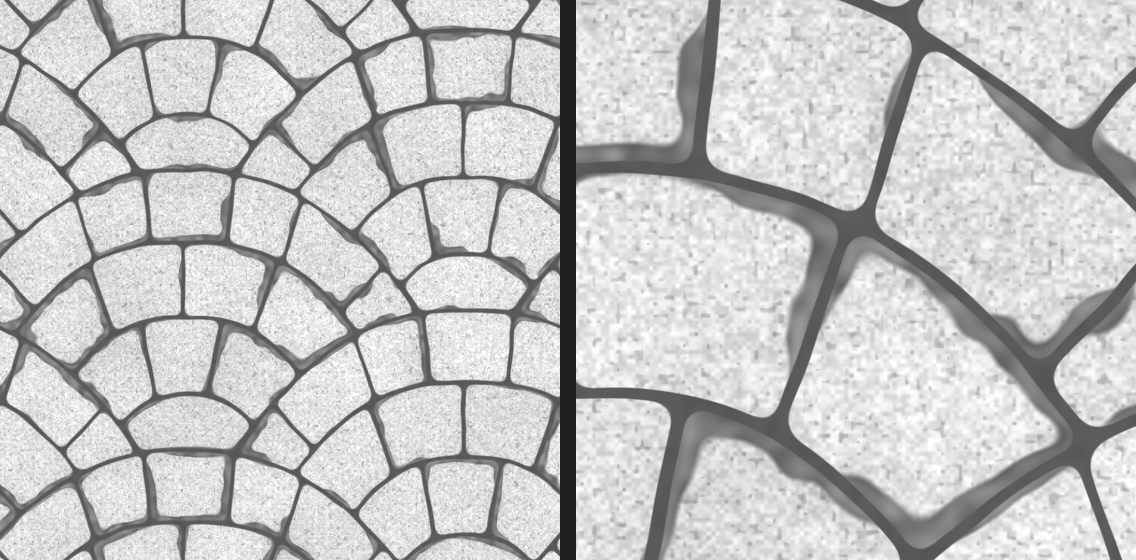
Left: the whole. Right: its middle third, enlarged.
Reproduce this texture procedurally as a Shadertoy shader.

```glsl
// Grey fan paving: columns of overlapping arched fans, two across and two down,
// each built from three rings of wedge stones above a lens-shaped core stone.
// Lower fans cover higher ones; the smooth minimum of edge distances gives joints.

float hash(vec2 p) {
    return fract(sin(dot(p, vec2(127.1, 311.7))) * 43758.545);
}

float noise(vec2 p) {
    vec2 i = floor(p), f = fract(p);
    f = f * f * (3.0 - 2.0 * f);
    return mix(mix(hash(i), hash(i + vec2(1, 0)), f.x),
               mix(hash(i + vec2(0, 1)), hash(i + vec2(1, 1)), f.x), f.y);
}

// Rounds the corners where two joints meet
float smin(float a, float b) {
    float h = max(0.03 - abs(a - b), 0.0) / 0.03;
    return min(a, b) - h * h * 0.0075;
}

// Approximate signed distance to an arch, positive above it
float arch(vec2 q, float apex, float bend, float power) {
    float slope = bend * power * pow(q.x, power - 1.0);
    return (q.y - apex + bend * pow(q.x, power)) / sqrt(1.0 + slope * slope);
}

// Signed distance to the slanted line x = x0 + slope * y, positive outwards
float joint(vec2 q, float x0, float slope) {
    return (q.x - x0 - slope * q.y) / sqrt(1.0 + slope * slope);
}

// Distance to the nearest joint; also returns an id for the stone
float paving(vec2 p, out vec2 id) {
    float d = 1.0;
    id = vec2(0);
    for (int i = 0; i < 4; i++) {
        // Fans climb by half a unit per level, alternating columns
        float level = floor(2.0 * p.y) + float(i);
        vec2 q = vec2(mod(p.x - level + 1.0, 2.0) - 1.0, p.y - 0.5 * level);
        vec2 a = vec2(abs(q.x) + 1e-4, q.y);
        float top = arch(a, 0.0, 0.774, 2.3);
        float side = joint(a, 0.544, -0.56);
        float outside = max(top, side);
        if (outside > 0.0) {
            d = smin(d, outside);
            continue;
        }
        d = smin(smin(d, -top), -side);

        float r1 = arch(a, -0.258, 1.18, 2.6);
        float r2 = arch(a, -0.526, 2.15, 2.6);
        float r3 = arch(a, -0.802, 4.0, 2.5);
        float ring = 3.0, wedge = 0.0;
        if (r1 > 0.0) {            // outer ring: seven stones
            a.x = abs(q.x - 0.008);
            float j1 = joint(a, 0.163, 0.095);
            float j2 = joint(a, 0.442, 0.335);
            float j3 = joint(a, 1.017, 0.93);
            d = smin(smin(d, r1), min(abs(j1), min(abs(j2), abs(j3))));
            wedge = step(0.0, j1) + step(0.0, j2) + step(0.0, j3);
            ring = 0.0;
        } else if (r2 > 0.0) {     // second ring: four stones
            a.x = abs(q.x + 0.013);
            float j = joint(a, 0.457, 0.36);
            d = smin(smin(d, min(-r1, r2)), min(a.x, abs(j)));
            wedge = 1.0 + step(0.0, j);
            ring = 1.0;
        } else if (r3 > 0.0) {     // inner ring: three stones
            a.x = abs(q.x + 0.02);
            float j = joint(a, 0.247, 0.19);
            d = smin(smin(d, min(-r2, r3)), abs(j));
            wedge = step(0.0, j);
            ring = 2.0;
        } else {                   // core stone
            d = smin(d, -r3);
        }
        id = vec2(round(p.x - q.x) * 8.0 + wedge * sign(q.x + 0.013), level * 4.0 + ring);
        break;
    }
    return d;
}

void mainImage(out vec4 fragColor, in vec2 fragCoord) {
    vec2 p = 2.0 * fragCoord / iResolution.xy - vec2(0.667, 1.393);
    float soft = 2.0 / iResolution.y;

    // Slightly uneven edges
    vec2 wobble = vec2(noise(p * 14.0), noise(p * 14.0 + 37.0)) - 0.5;
    vec2 id;
    float d = paving(p + wobble * 0.006, id);

    // Speckled stone with clouds, pits and a tone of its own
    float grey = 0.892 + 0.035 * (hash(id) - 0.5) + 0.06 * (noise(p * 6.0) - 0.5);
    grey += 0.17 * (noise(p * 190.0) - 0.5) + 0.09 * (noise(p * 95.0 + 11.0) - 0.5);
    grey -= 0.15 * smoothstep(0.72, 0.95, noise(p * 140.0 + 5.0));
    grey -= 0.05 * exp(-d * 70.0);

    // Patchy worn rims, different on each stone
    float wear = smoothstep(0.5, 0.8, noise(p * 6.0 + id * 7.3));
    float rim = 0.005 + 0.032 * wear * (0.4 + 0.6 * noise(p * 24.0));
    float rimGrey = 0.46 + 0.2 * noise(p * 45.0) - 0.08 * smoothstep(0.5, 1.0, d / rim);
    grey = mix(grey, rimGrey, (1.0 - smoothstep(rim - 0.004, rim + 0.004, d)) * smoothstep(0.0, 0.2, wear));
    grey -= 0.12 * wear * exp(-d * 45.0);

    // Dark joints
    float halfWidth = 0.0055 + 0.003 * noise(p * 9.0 + 3.0);
    float jointGrey = 0.35 + 0.04 * (noise(p * 60.0) - 0.5);
    grey = mix(jointGrey, grey, smoothstep(halfWidth - soft, halfWidth + soft, d));

    fragColor = vec4(vec3(clamp(grey, 0.0, 1.0)), 1.0);
}
```
